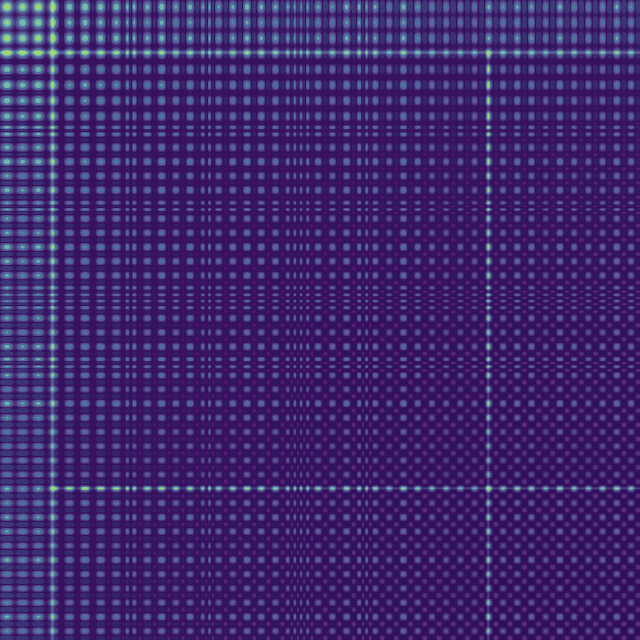
Write a Shadertoy shader that draws this pattern.

```glsl
vec2 hash(vec2 n) {
    n = fract(n * 0.1031);
    n *= n + 33.33;
    return fract(n * (n + n));
}

// Signed strength of the threads along each axis
vec2 weave(vec2 t) {
    // Spacing tightens slowly, and sharply inside four narrow seams
    vec2 cycles = 41.0 * t - 0.45 + 4.0 * max(t - 0.23, 0.0)
        + smoothstep(0.19, 0.216, t)
        + smoothstep(0.312, 0.338, t)
        + 2.0 * smoothstep(0.442, 0.492, t)
        + smoothstep(0.555, 0.587, t);
    vec2 gain = 0.86 + 0.26 * hash(round(cycles) + 7.0);
    vec2 crest = 0.5 + 0.5 * cos(6.2831853 * cycles);
    vec2 fade = 0.5 * exp(-4.0 * t);
    vec2 border = 0.18 * (1.0 - smoothstep(0.075, 0.09, t));
    return fade + border - 0.43 + 1.06 * gain * crest;
}

vec2 stripe(vec2 t, float center, float width) {
    vec2 d = (t - center) / width;
    return exp(-d * d);
}

// Dark violet through blue and teal to yellow green
vec3 ramp(float v) {
    vec3 color = vec3(0.21, 0.065, 0.37);
    color = mix(color, vec3(0.29, 0.20, 0.48), smoothstep(0.0, 0.18, v));
    color = mix(color, vec3(0.36, 0.37, 0.60), smoothstep(0.14, 0.42, v));
    color = mix(color, vec3(0.27, 0.45, 0.61), smoothstep(0.40, 0.68, v));
    color = mix(color, vec3(0.44, 0.70, 0.68), smoothstep(0.68, 1.0, v));
    return mix(color, vec3(0.66, 0.84, 0.42), smoothstep(1.1, 1.7, v));
}

void mainImage(out vec4 fragColor, in vec2 fragCoord) {
    vec2 t = fragCoord / iResolution.xy;
    t.y = 1.0 - t.y;

    vec2 thread = weave(t);
    vec2 high = max(thread, 0.0);
    vec2 low = min(thread, 0.0);
    float light = high.x * high.y;

    // Beaded border lines and thin dashed lines
    light += dot(stripe(t, 0.082, 0.003), 0.42 + 0.6 * high.yx);
    vec2 dashes = stripe(t, 0.763, 0.0024) * smoothstep(0.07, 0.09, t.yx);
    light += dot(dashes, 0.22 + 1.05 * high.yx);

    // Low crossings glow magenta, mixed crossings sink to navy
    float right = smoothstep(0.6, 1.6, t.x + t.y);
    vec3 glow = mix(vec3(0.37, 0.04, 0.44), vec3(0.34, 0.19, 0.49), right);
    vec3 color = ramp(light);
    color = mix(color, glow, smoothstep(0.01, 0.13, low.x * low.y) * (1.0 - smoothstep(0.1, 0.4, light)));
    float mixed = -high.x * low.y - high.y * low.x;
    float veil = exp(-4.0 * min(t.x, t.y));
    vec3 navy = mix(vec3(0.17, 0.055, 0.36), vec3(0.24, 0.23, 0.48), veil);
    color = mix(color, navy, smoothstep(0.0, 0.2, mixed) * (1.0 - smoothstep(0.0, 0.2, light)));
    fragColor = vec4(color, 1.0);
}
```
